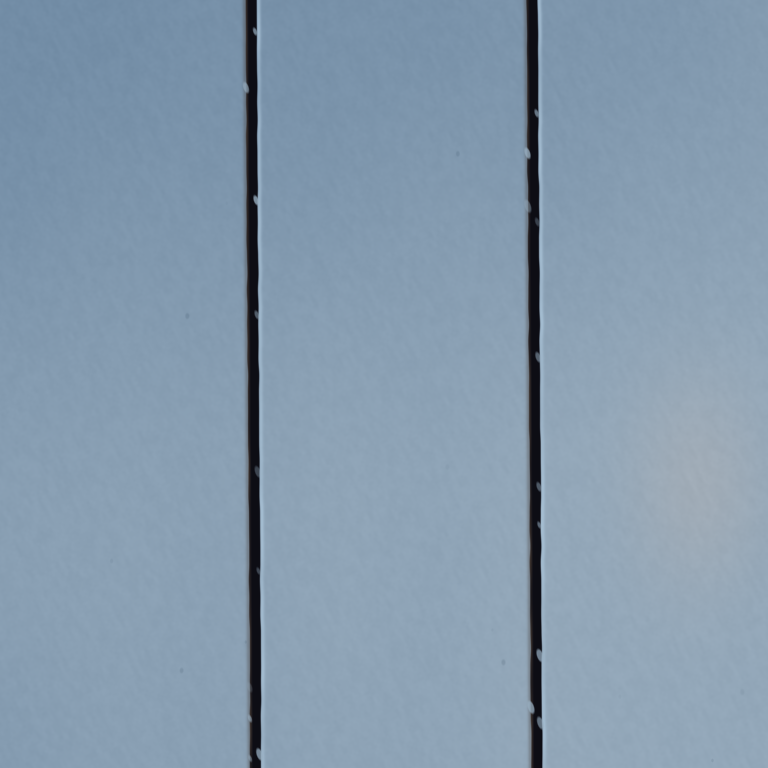
Reproduce this texture procedurally as a Shadertoy shader.

```glsl
// Blue-grey painted boards with two dark vertical gaps, chipped edges and a soft sheen.
#define PITCH 0.366
#define FIRST_GAP 0.333
#define LEAN 0.0062
#define GAP_HALF 0.0072
#define CHIPS 10
#define DENTS 14
#define GRAIN 0.016

const vec3 PAINT_DARK = vec3(0.44, 0.545, 0.645);
const vec3 PAINT_LIGHT = vec3(0.575, 0.655, 0.725);
const vec3 SHEEN = vec3(0.645, 0.68, 0.715);
const vec3 GAP_DARK = vec3(0.05, 0.05, 0.08);
const vec3 GAP_BROWN = vec3(0.24, 0.20, 0.18);
const vec3 EDGE_LIGHT = vec3(0.66, 0.76, 0.84);

float hash(vec2 p) {
    vec3 q = fract(p.xyx * vec3(0.1031, 0.1030, 0.0973));
    q += dot(q, q.yzx + 33.33);
    return fract((q.x + q.y) * q.z);
}

float noise(vec2 p) {
    vec2 cell = floor(p), f = fract(p);
    f = f * f * (3.0 - 2.0 * f);
    return mix(mix(hash(cell), hash(cell + vec2(1, 0)), f.x),
               mix(hash(cell + vec2(0, 1)), hash(cell + vec2(1, 1)), f.x), f.y);
}

// Painted surface: broad light, sheen, grain and faint dents
vec3 paintedBoard(vec2 uv) {
    float light = 0.5 * uv.x + 0.65 * (1.0 - smoothstep(0.3, 1.05, uv.y));
    light += 0.12 * (noise(uv * vec2(7.0, 4.0)) - 0.5);
    vec3 col = mix(PAINT_DARK, PAINT_LIGHT, clamp(light, 0.0, 1.0));

    vec2 glow = (uv - vec2(0.91, 0.37)) / vec2(0.09, 0.14);
    col = mix(col, SHEEN, 0.75 * exp(-dot(glow, glow)));

    vec2 slant = vec2(uv.x + 0.5 * uv.y, uv.y - 0.5 * uv.x);
    float grain = noise(slant * vec2(150.0, 70.0)) + 0.6 * noise(slant * 240.0 + 17.0);
    col += GRAIN * (grain - 0.8);

    for (int i = 0; i < DENTS; i++) {
        float k = float(i);
        vec2 center = vec2(hash(vec2(k, 3.0)), hash(vec2(k, 8.0)));
        float size = mix(0.002, 0.004, hash(vec2(k, 5.0)));
        float spot = 1.0 - smoothstep(0.3, 1.0, length((uv - center) * vec2(1.0, 0.7)) / size);
        col -= 0.07 * spot * hash(vec2(k, 12.0));
    }
    return col;
}

// Loose paint flecks along one gap; d is the signed distance from its middle
float flecks(float d, float y, float id, float soft) {
    float cover = 0.0;
    for (int i = 0; i < CHIPS; i++) {
        vec2 seed = vec2(float(i) + 1.0, id * 7.0 + 21.0);
        float side = hash(seed + 4.0) < 0.4 ? -1.0 : 0.7;
        vec2 q = vec2(d - side * GAP_HALF, y - hash(seed));
        q.x += 0.25 * q.y;
        float size = mix(0.002, 0.0045, hash(seed + 9.0));
        float shape = length(q * vec2(1.0, 0.5)) - size;
        cover = max(cover, (1.0 - smoothstep(-soft, soft, shape)) * mix(0.2, 0.8, hash(seed + 13.0)));
    }
    return cover;
}

void mainImage(out vec4 fragColor, in vec2 fragCoord) {
    vec2 uv = fragCoord / iResolution.xy;
    float soft = max(0.0012, 0.8 / iResolution.x);
    vec3 col = paintedBoard(uv);

    // Nearest gap, leaning slightly and a little ragged
    float across = uv.x - FIRST_GAP + LEAN * uv.y;
    float id = floor(across / PITCH + 0.5);
    float d = across - id * PITCH;
    float wobble = 0.0012 * (noise(vec2(uv.y * 45.0, id * 5.0 + 9.0)) - 0.5);

    // Lit right edge and faint shade on the left edge
    float rim = (d - GAP_HALF - 0.0025 + wobble) / 0.0028;
    float rimWear = mix(0.45, 1.0, noise(vec2(uv.y * 24.0, id + 40.0)));
    col = mix(col, EDGE_LIGHT, 0.85 * rimWear * exp(-rim * rim));
    float shade = (d + GAP_HALF + 0.001) / 0.003;
    col = mix(col, GAP_BROWN, 0.3 * exp(-shade * shade));

    // Dark gap with a brown left wall
    float gap = 1.0 - smoothstep(-soft, soft, abs(d + wobble) - GAP_HALF);
    float wall = 1.0 - smoothstep(-GAP_HALF, -0.35 * GAP_HALF, d);
    float wallWear = mix(0.4, 1.0, noise(vec2(uv.y * 18.0, id + 60.0)));
    col = mix(col, mix(GAP_DARK, GAP_BROWN, wall * wallWear), gap);

    col = mix(col, EDGE_LIGHT * 0.9, flecks(d, uv.y, id, soft));
    fragColor = vec4(clamp(col, 0.0, 1.0), 1.0);
}
```
